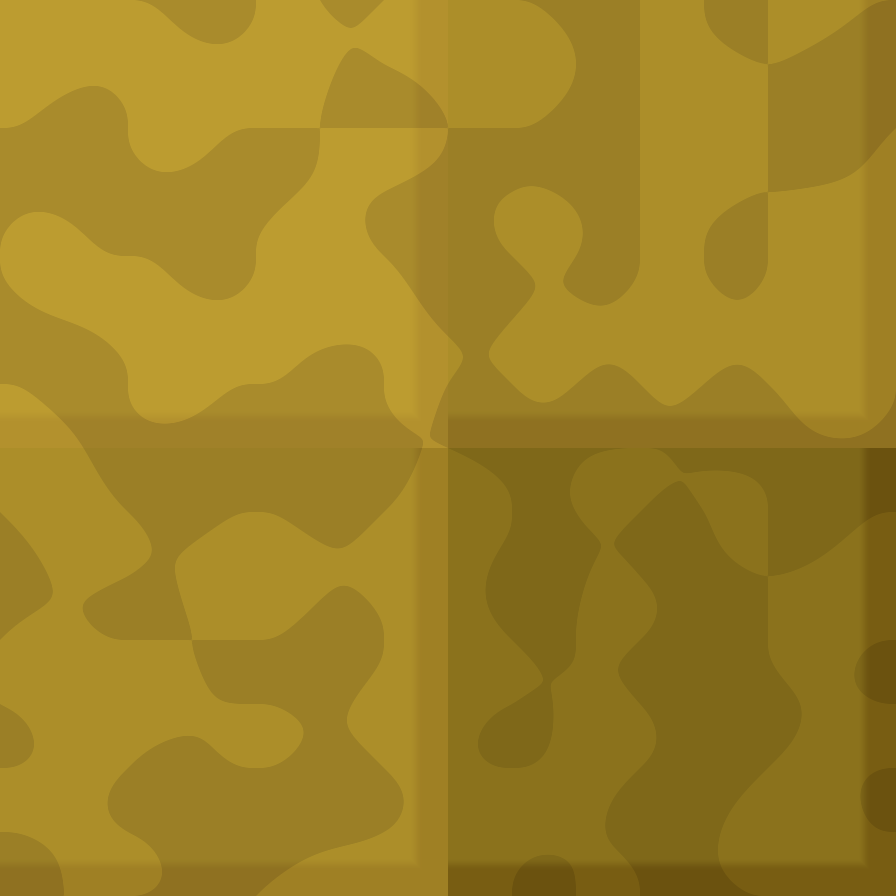
Give the GLSL for this pattern, as a Shadertoy shader.

```glsl
// Two-by-two mustard plaid tiles under a two-tone camouflage layer.
// Camouflage is the sign of gradient noise with edge-type gradients; each tile
// darkens by row and column and has a soft shadow on its right and lower sides.

const float TILES = 2.0;
const float NOISE_CELLS = 7.0;
const float EDGE_SHARPNESS = 1.6;
const uint SEED = 37u;

uint hash(uvec2 cell) {
    uint h = cell.x * 1597334677u ^ cell.y * 3812015801u ^ SEED * 2654435769u;
    h = (h ^ (h >> 16)) * 2246822519u;
    h = (h ^ (h >> 13)) * 3266489917u;
    return h ^ (h >> 16);
}

// Twelve cube-edge directions seen flat: four diagonal, eight along an axis
vec2 gradientAt(vec2 cell) {
    uint k = hash(uvec2(cell)) % 12u;
    vec2 signs = vec2(float(k & 1u), float((k >> 1) & 1u)) * 2.0 - 1.0;
    if (k < 4u) return signs;
    return k < 8u ? vec2(signs.x, 0.0) : vec2(0.0, signs.y);
}

float gradientNoise(vec2 p) {
    vec2 cell = floor(p);
    vec2 f = p - cell;
    vec2 fade = f * f * f * (f * (f * 6.0 - 15.0) + 10.0);
    vec2 e = vec2(1.0, 0.0);
    float a = dot(gradientAt(cell), f);
    float b = dot(gradientAt(cell + e.xy), f - e.xy);
    float c = dot(gradientAt(cell + e.yx), f - e.yx);
    float d = dot(gradientAt(cell + e.xx), f - e.xx);
    return mix(mix(a, b, fade.x), mix(c, d, fade.x), fade.y);
}

// Soft inner border along the right and lower sides of a tile
float sideShadow(vec2 tileUv) {
    vec2 side = smoothstep(0.915, 0.943, tileUv);
    return max(side.x, side.y);
}

// 0 for the light tile, 1 for the mixed tiles, 3 where both bands cross
float tileDepth(vec2 uv, vec2 pixel) {
    vec2 band = clamp((uv - 0.5) / pixel + 0.5, 0.0, 1.0);
    return band.x + band.y + band.x * band.y;
}

vec3 plaidColour(float depth, float camo, float shadow) {
    vec3 light = vec3(0.737, 0.610, 0.188);
    vec3 depthStep = vec3(0.064, 0.054, 0.026);
    vec3 camoStep = vec3(0.075, 0.064, 0.016) * (1.0 - 0.12 * depth);
    vec3 shadowStep = vec3(0.034, 0.042, 0.010) + depth * vec3(0.014, 0.014, 0.010);
    return light - depth * depthStep - camo * camoStep - shadow * shadowStep;
}

void mainImage(out vec4 fragColor, in vec2 fragCoord) {
    // Coordinates run down from the upper left
    vec2 uv = fragCoord / iResolution.xy;
    uv.y = 1.0 - uv.y;

    // Antialiased zero contour; swapped axes turn the straight runs upright
    float n = gradientNoise(uv.yx * NOISE_CELLS);
    float camo = clamp(0.5 - EDGE_SHARPNESS * n / max(fwidth(n), 1e-4), 0.0, 1.0);

    float depth = tileDepth(uv, 1.0 / iResolution.xy);
    float shadow = sideShadow(fract(uv * TILES));
    fragColor = vec4(plaidColour(depth, camo, shadow), 1.0);
}
```
